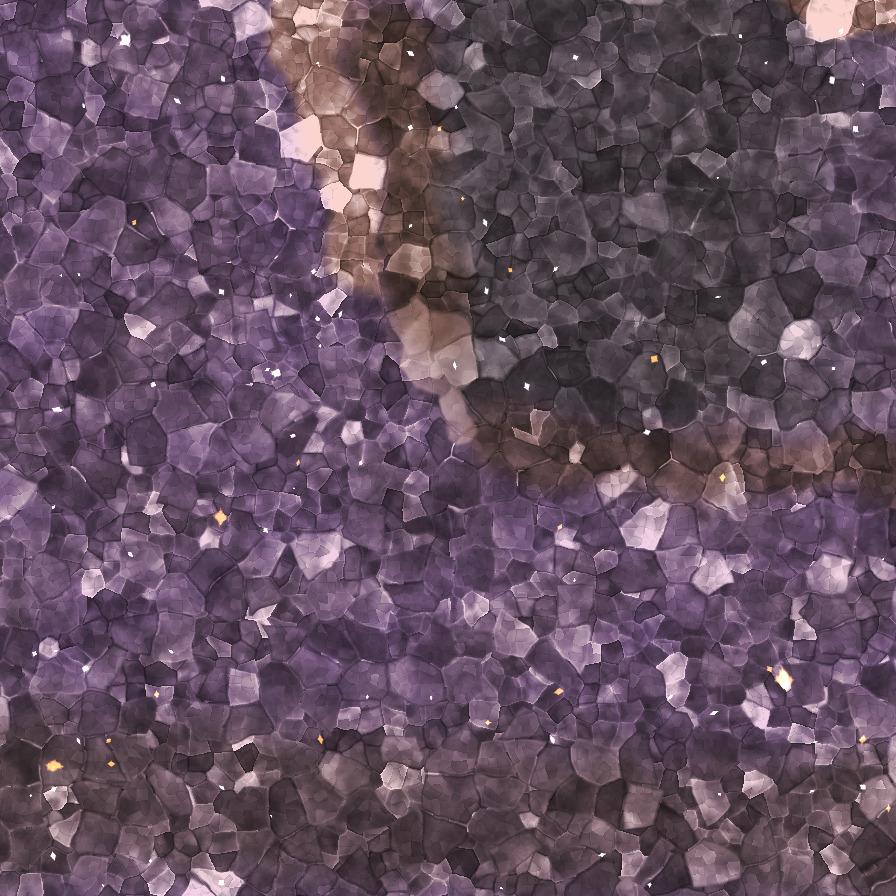
Give the GLSL for this texture, as a three.js fragment shader.

```glsl
// Amethyst druse: packed violet crystals, a dark hollow, a rusty vein and glints.
varying vec2 vUv;

struct Cell { vec2 id; vec2 offset; float gap; };

vec2 hash2(vec2 p) {
  vec3 q = fract(p.xyx * vec3(0.1031, 0.1030, 0.0973));
  q += dot(q, q.yzx + 33.33);
  return fract((q.xx + q.yz) * q.zy);
}

// Layered sines, about -1 to 1
float waves(vec2 p) {
  float sum = 0.0, amp = 0.5;
  for (int i = 0; i < 4; i++) {
    sum += amp * sin(p.x + 1.7 * sin(p.y * 0.8)) * cos(p.y + 0.6);
    p = mat2(1.3, 1.1, -1.1, 1.3) * p + 2.3;
    amp *= 0.62;
  }
  return sum;
}

// Cellular noise: nearest centre and distance gap to the next one
Cell cellular(vec2 p) {
  Cell c = Cell(vec2(0.0), vec2(0.0), 0.0);
  float near = 9.0, next = 9.0;
  for (int y = -1; y <= 1; y++)
  for (int x = -1; x <= 1; x++) {
    vec2 id = floor(p) + vec2(float(x), float(y));
    vec2 offset = p - id - 0.1 - 0.8 * hash2(id);
    float d = length(offset);
    if (d < near) {
      next = near;
      near = d;
      c.id = id;
      c.offset = offset;
    } else next = min(next, d);
  }
  c.gap = next - near;
  return c;
}

// Six soft facets around a flat cap, with a pale or dark rim
float crystalShade(Cell c) {
  vec2 rnd = hash2(c.id + 17.0);
  float weight = 20.0, sum = weight * (rnd.x - 0.5) * 0.5;
  for (int i = 0; i < 6; i++) {
    float k = float(i), angle = 6.2832 * (k / 6.0 + rnd.x);
    float w = exp(18.0 * dot(c.offset, vec2(cos(angle), sin(angle))));
    sum += w * (hash2(c.id + k * 3.0 + 41.0).x - 0.5);
    weight += w;
  }
  float rim = 1.0 - smoothstep(0.01, 0.17, c.gap);
  float rimTone = mix(-1.2, 0.7, step(0.5, hash2(c.id + 71.0).y));
  return 1.9 * (rnd.y - 0.5) + 1.7 * sum / weight + rim * rimTone
       + 1.1 * smoothstep(0.84, 1.0, rnd.y);
}

float segment(vec2 p, vec2 a, vec2 b) {
  vec2 ab = b - a;
  return length(p - a - ab * clamp(dot(p - a, ab) / dot(ab, ab), 0.0, 1.0));
}

// Rare glints: rgb light in a jittered grid
vec3 glints(vec2 p, float chance, float size) {
  vec2 id = floor(p), rnd = hash2(id + 5.0), kind = hash2(id + 90.0);
  vec2 d = p - id - 0.3 - 0.4 * rnd;
  float angle = 6.2832 * kind.y;
  d = mat2(cos(angle), sin(angle), -sin(angle), cos(angle)) * d;
  float r = abs(d.x) + abs(d.y) * (1.0 + kind.y) + 0.03 * waves(d * 40.0 + id);
  float radius = size * (0.5 + rnd.y);
  float light = step(kind.x, chance) * (1.0 - smoothstep(radius * 0.5, radius, r));
  return light * mix(vec3(0.9, 0.92, 0.95), vec3(0.9, 0.55, 0.22), step(0.78, rnd.x));
}

void main() {
  vec2 p = vUv + 0.005 * vec2(waves(vUv * 45.0), waves(vUv.yx * 45.0 + 4.0));
  vec2 r = vUv + 0.03 * vec2(waves(vUv * 16.0), waves(vUv.yx * 18.0 + 2.0));

  // Regions of the rock
  float hollow = smoothstep(0.45, 0.52, r.x) * smoothstep(0.49, 0.57, r.y)
               * (1.0 - 0.6 * smoothstep(0.8, 1.0, r.x));
  float vein = 1.0 - smoothstep(0.025, 0.05, segment(r, vec2(0.345, 1.02), vec2(0.4, 0.71)));
  float rust = 1.0 - smoothstep(0.02, 0.07, segment(r, vec2(0.43, 0.95), vec2(0.48, 0.65)));
  float ledge = 1.0 - smoothstep(0.01, 0.06, segment(r, vec2(0.55, 0.5), vec2(1.05, 0.47)));
  float earth = 1.0 - smoothstep(0.03, 0.13, abs(r.y - 0.12 + 0.05 * r.x));
  float corner = 1.0 - smoothstep(0.04, 0.06, segment(r, vec2(0.91, 1.02), vec2(0.99, 1.02)));
  float knob = min(length((p - vec2(0.49, 0.605)) * vec2(1.0, 0.9)) - 0.043,
                   segment(p, vec2(0.495, 0.58), vec2(0.515, 0.515)) - 0.014);
  knob = 1.0 - smoothstep(-0.003, 0.003, knob);
  float pale = max(vein, corner);
  float brown = clamp(rust + 0.8 * ledge + 0.4 * earth, 0.0, 1.0) * (1.0 - pale);

  // Large crystals set among small ones
  Cell large = cellular(p * 23.0), small = cellular(p * 42.0 + 9.0);
  float isLarge = step(0.42, hash2(large.id + 31.0).x) * smoothstep(0.0, 0.08, large.gap);
  float shade = mix(crystalShade(small), crystalShade(large), isLarge);
  shade += 0.3 * crystalShade(cellular(p * 85.0 + 3.0)) + 0.35 * waves(vUv * 60.0);
  shade = mix(shade, 0.4 * shade, knob);
  shade += 0.2 + 0.3 * waves(vUv * 9.0 + 1.0) - 0.75 * hollow - 0.6 * brown
         - 0.3 * earth + 1.3 * pale + 1.5 * knob;

  // Lightness with a long bright tail, then mineral tints
  float tone = min(0.365 * exp(0.33 * shade), 0.95);
  float violet = 0.5 + 0.5 * waves(vUv * 20.0 + 6.0);
  vec3 tint = mix(vec3(0.99, 0.77, 0.96), vec3(0.97, 0.72, 1.08), violet);
  tint = mix(tint, vec3(0.96, 0.88, 0.9), 0.75 * hollow + 0.3 * earth);
  tint = mix(tint, vec3(1.06, 0.78, 0.67), 0.85 * brown);
  tint = mix(tint, vec3(1.12, 0.8, 0.74), max(pale, 0.4 * knob));
  vec3 color = tone * mix(tint, vec3(1.0, 0.91, 0.91), smoothstep(0.45, 0.8, tone) * 0.7);

  color += glints(p * 38.0, 0.055, 0.16) + glints(p * 11.0 + 4.0, 0.05, 0.12);
  gl_FragColor = vec4(clamp(color, 0.0, 1.0), 1.0);
}
```
